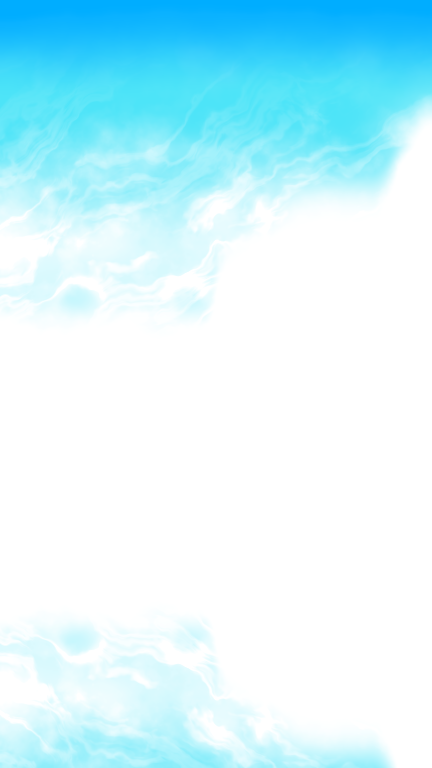
Give the GLSL for this background, as a Shadertoy shader.

```glsl
float hash(vec2 p) {
    p = fract(p * vec2(0.1031, 0.1137));
    p += dot(p, p.yx + 33.33);
    return fract((p.x + p.y) * p.x * 17.0);
}

float noise(vec2 p) {
    vec2 cell = floor(p), f = fract(p);
    f = f * f * (3.0 - 2.0 * f);
    return mix(mix(hash(cell), hash(cell + vec2(1, 0)), f.x),
               mix(hash(cell + vec2(0, 1)), hash(cell + vec2(1, 1)), f.x), f.y);
}

// Layered noise centred on zero
float fbm(vec2 p) {
    float sum = 0.0, gain = 0.5;
    for (int i = 0; i < 5; i++) {
        sum += gain * (noise(p) - 0.5);
        p = mat2(1.6, 1.2, -1.2, 1.6) * p + 19.7;
        gain *= 0.5;
    }
    return sum;
}

// Thin bright filaments along a rising diagonal
float filaments(vec2 p) {
    vec2 along = vec2(0.88, -0.47);
    vec2 q = vec2(dot(p, along) * 4.0, dot(p, vec2(0.47, 0.88)) * 13.0);
    q += 2.2 * vec2(fbm(p * 5.0 + 40.0), fbm(p * 5.0 + 71.0));
    float ridge = 1.0 - abs(2.0 * fbm(q + 30.0)) * 4.0;
    return smoothstep(0.2, 1.0, ridge);
}

// Lower limit of the cloud bank, as depth from the top
float cloudEdge(float x) {
    return 0.425 - 0.09 * smoothstep(0.47, 0.53, x)
                 - 0.07 * smoothstep(0.5, 0.75, x)
                 - 0.11 * smoothstep(0.86, 1.0, x);
}

float spot(vec2 p, vec2 centre, vec2 size) {
    vec2 q = (p - centre) / size;
    return exp(-dot(q, q));
}

// Amount of cyan at a given depth
float skyTint(float x, float depth, float aspect) {
    vec2 p = vec2(x, depth * aspect);
    float billow = fbm(p * 6.0 + 10.0);
    float detail = fbm(p * 18.0 + 50.0);
    float inside = cloudEdge(x) - depth + 0.055 * billow + 0.035 * detail;
    float cover = smoothstep(-0.012, 0.045, inside);

    float fade = smoothstep(0.13, 0.33, depth + 0.13 * billow + 0.05 * detail);
    float tint = mix(0.97, 0.22, fade);
    float haze = smoothstep(0.05, 0.2, depth);
    tint -= haze * (0.17 * filaments(p) + 0.25 * max(detail, 0.0));
    tint -= 0.35 * smoothstep(0.02, 0.1, depth) * max(billow, 0.0);

    // White puffs and a pale veil over the middle
    tint -= 0.24 * spot(p, vec2(0.0, 0.585), vec2(0.07, 0.045));
    tint -= 0.2 * spot(p, vec2(0.2, 0.54), vec2(0.12, 0.06));
    tint -= 0.25 * spot(p, vec2(0.45, 0.35), vec2(0.12, 0.04));
    tint -= 0.5 * spot(p, vec2(1.0, 0.31), vec2(0.1, 0.08));

    // Curled wisps above small blue hollows
    for (int i = 0; i < 2; i++) {
        vec2 q = p - vec2(0.18 + 0.25 * float(i), 0.7) + 0.04 * billow;
        float arc = exp(-pow((length(q) - 0.05) / 0.014, 2.0));
        tint += 0.14 * spot(q, vec2(0.0), vec2(0.045, 0.03));
        tint -= 0.15 * arc * smoothstep(0.02, -0.03, q.y);
    }
    return clamp(tint, 0.0, 1.0) * cover;
}

void mainImage(out vec4 fragColor, in vec2 fragCoord) {
    vec2 uv = fragCoord / iResolution.xy;
    float aspect = iResolution.y / iResolution.x;
    float depth = 1.0 - uv.y;

    // The lower bank mirrors the upper one
    float bankDepth = min(depth, 1.224 - depth);
    float tint = skyTint(uv.x, bankDepth, aspect);

    vec3 cyan = vec3(0.28, 0.89, 0.97);
    vec3 azure = vec3(0.0, 0.68, 1.0);
    float ripple = 0.03 * fbm(vec2(uv.x, depth * aspect) * 5.0);
    float zenith = 1.0 - smoothstep(0.01, 0.13, depth + ripple);

    vec3 color = mix(vec3(1.0), mix(cyan, azure, zenith), max(tint, zenith));
    fragColor = vec4(color, 1.0);
}
```
